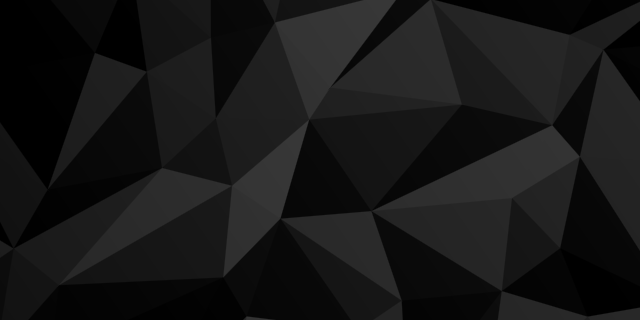
Give the GLSL for this background, as a WebGL 2 fragment shader.

```glsl
#version 300 es
precision highp float;
// Dark low-poly backdrop: an irregular mesh of flat grey and black triangles.

uniform vec2 u_resolution;
out vec4 fragColor;

const float CELL_SIZE = 0.28;   // mesh spacing, in canvas heights
const float JITTER = 0.84;      // vertex scatter, in cells (below 1 keeps quads simple)
const float MESH_ANGLE = 0.32;
const float BLACK_SHARE = 0.31;

float hash(vec2 p) {
    return fract(sin(dot(p, vec2(127.1, 311.7)) + 4.7) * 43758.5453);
}

vec2 meshVertex(vec2 id) {
    vec2 offset = vec2(hash(id), hash(id + 57.3)) - 0.5;
    return id + JITTER * offset;
}

float cross2(vec2 a, vec2 b) {
    return a.x * b.y - a.y * b.x;
}

float signedArea(vec2 a, vec2 b, vec2 c) {
    return 0.5 * cross2(b - a, c - a);
}

// Distance to the edge line, positive on its left side
float edgeDistance(vec2 p, vec2 a, vec2 b) {
    return cross2(normalize(b - a), p - a);
}

float triangleCoverage(vec2 p, vec2 a, vec2 b, vec2 c, float pixel) {
    float inside = min(edgeDistance(p, a, b),
                   min(edgeDistance(p, b, c), edgeDistance(p, c, a)));
    return clamp(0.5 + inside / pixel, 0.0, 1.0);
}

// Grey level from a rank in 0..1: near-black facets first, then rising greys
float toneFromRank(float rank) {
    float black = 0.042 * rank / BLACK_SHARE;
    float lit = max(rank - BLACK_SHARE, 0.0) / (1.0 - BLACK_SHARE);
    float grey = 0.07 + 0.14 * pow(lit, 1.15);
    return rank < BLACK_SHARE ? black : grey;
}

// Evenly spread ranks, lighter towards the middle of the canvas
float facetTone(vec2 p, vec2 centre, vec2 id, float side) {
    float spread = dot(id, vec2(0.7549, 0.5698)) + 0.43 * side;
    float rank = fract(spread + 0.3 * hash(id + 19.7 * side + 8.1));
    rank += 0.42 * (0.59 - length(centre) * CELL_SIZE);
    float slope = 0.012 * dot(p - centre, vec2(0.6, 0.8));
    return max(toneFromRank(clamp(rank, 0.0, 1.0)) + slope, 0.0);
}

// Returns tone weighted by coverage, and the coverage
vec2 facet(vec2 p, vec2 a, vec2 b, vec2 c, vec2 id, float side, float pixel) {
    float coverage = triangleCoverage(p, a, b, c, pixel);
    float tone = facetTone(p, (a + b + c) / 3.0, id, side);
    return vec2(tone, 1.0) * coverage;
}

// Splits a jittered quad along the diagonal that gives the fuller triangles
vec2 quadFacets(vec2 p, vec2 id, float pixel) {
    vec2 a = meshVertex(id);
    vec2 b = meshVertex(id + vec2(1.0, 0.0));
    vec2 c = meshVertex(id + vec2(1.0, 1.0));
    vec2 d = meshVertex(id + vec2(0.0, 1.0));
    float splitAC = min(signedArea(a, b, c), signedArea(a, c, d));
    float splitBD = min(signedArea(a, b, d), signedArea(b, c, d));
    if (splitAC > splitBD) {
        return facet(p, a, b, c, id, 0.0, pixel) + facet(p, a, c, d, id, 1.0, pixel);
    }
    return facet(p, a, b, d, id, 0.0, pixel) + facet(p, b, c, d, id, 1.0, pixel);
}

void main() {
    // Mesh space: centred on the canvas, turned, measured in cells
    vec2 uv = (gl_FragCoord.xy - 0.5 * u_resolution) / u_resolution.y;
    float cs = cos(MESH_ANGLE);
    float sn = sin(MESH_ANGLE);
    vec2 p = mat2(cs, sn, -sn, cs) * uv / CELL_SIZE;
    float pixel = 1.2 / (u_resolution.y * CELL_SIZE);

    // Blend every facet that touches this point
    vec2 total = vec2(0.0);
    for (int y = -1; y <= 1; y++) {
        for (int x = -1; x <= 1; x++) {
            total += quadFacets(p, floor(p) + vec2(x, y), pixel);
        }
    }
    float tone = total.x / max(total.y, 0.0001);
    fragColor = vec4(vec3(tone), 1.0);
}
```
